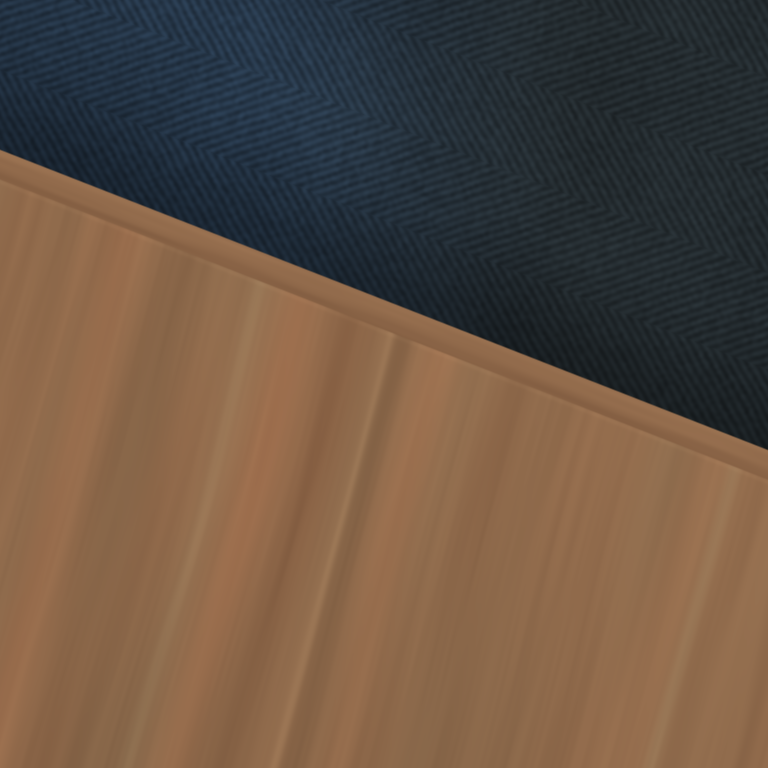
A Shadertoy shader for this texture:

```glsl
// A wooden board with a bevelled edge lying on dark blue herringbone cloth.
// One slanted edge splits the plane; its signed distance places the bevel and weave,
// while sheared coordinates stretch value noise and soft bands into wood grain.

const float EDGE_HEIGHT = 0.805;            // edge height at the left side
const vec2 EDGE_DIR = vec2(0.931, -0.364);
const vec2 EDGE_NORMAL = vec2(0.364, 0.931);
const float BEVEL_WIDTH = 0.036;

const float GRAIN_SHEAR = 0.28;
const vec3 WOOD = vec3(0.562, 0.419, 0.298);
const vec3 WOOD_TONE = vec3(0.060, 0.052, 0.040);
const vec3 WOOD_WARMTH = vec3(0.022, -0.010, -0.012);

const float WEAVE_TURN = 0.097;             // distance of a chevron ridge from the edge
const float WEAVE_REPEAT = 0.236;
const float WEAVE_SLOPE = 1.2;
const float TWILL_PITCH = 0.0165;
const vec3 CLOTH_BLUE = vec3(0.135, 0.196, 0.262);
const vec3 CLOTH_GREY = vec3(0.138, 0.168, 0.184);

// Broad grain bands: position, half width, lightness, warmth
const int BAND_COUNT = 11;
const vec4 BANDS[BAND_COUNT] = vec4[](
    vec4(-0.080, 0.012, 0.40, 0.2),
    vec4(-0.020, 0.030, 0.30, 0.6),
    vec4( 0.060, 0.050, -0.45, 0.0),
    vec4( 0.168, 0.010, 0.55, -0.4),
    vec4( 0.225, 0.032, 0.30, 0.8),
    vec4( 0.300, 0.028, -0.75, 0.1),
    vec4( 0.354, 0.006, 0.85, -0.1),
    vec4( 0.374, 0.013, -0.80, -0.1),
    vec4( 0.428, 0.026, 0.50, 0.5),
    vec4( 0.550, 0.060, -0.30, 0.0),
    vec4( 0.850, 0.010, 0.65, -0.7));

float hash(vec2 p) {
    vec3 q = fract(p.xyx * 0.1031);
    q += dot(q, q.yzx + 33.33);
    return fract((q.x + q.y) * q.z);
}

float noise(vec2 p) {
    vec2 i = floor(p), f = fract(p);
    f = f * f * (3.0 - 2.0 * f);
    return mix(mix(hash(i), hash(i + vec2(1, 0)), f.x),
               mix(hash(i + vec2(0, 1)), hash(i + vec2(1, 1)), f.x), f.y);
}

// Noise in the range -0.5 to 0.5
float signedNoise(vec2 p) { return noise(p + 40.0) - 0.5; }

float bump(float x, float width) { return exp(-x * x / (width * width)); }

vec3 woodFace(vec2 uv) {
    float across = uv.x - GRAIN_SHEAR * uv.y;
    across += 0.014 * signedNoise(vec2(across * 7.0, uv.y * 3.0));

    float tone = 0.0, warmth = 0.0;
    for (int i = 0; i < BAND_COUNT; i++) {
        float strength = bump(across - BANDS[i].x, BANDS[i].y);
        tone += strength * BANDS[i].z;
        warmth += strength * BANDS[i].w;
    }

    // Streaks and pores, long along the grain
    tone += 0.65 * signedNoise(vec2(across * 28.0, uv.y * 1.8));
    tone += 0.45 * signedNoise(vec2(across * 75.0, uv.y * 3.0));
    tone += 0.25 * signedNoise(vec2(across * 190.0, uv.y * 7.0));
    warmth += 0.9 * signedNoise(vec2(across * 17.0 + 9.0, uv.y * 2.5));
    tone += 0.35 * (uv.y - 0.25) + 0.15 * (uv.x - 0.5);
    return WOOD + tone * WOOD_TONE + warmth * WOOD_WARMTH;
}

vec3 bevelFace(float along, float dist) {
    float t = -dist / BEVEL_WIDTH;          // 0 at the outer rim, 1 at the board face
    float tone = 0.1 - 0.75 * smoothstep(0.45, 0.9, t);
    tone += 0.35 * bump(t - 0.1, 0.12);
    tone += 0.4 * signedNoise(vec2(along * 9.0, dist * 160.0));
    return WOOD + tone * WOOD_TONE + 0.3 * WOOD_WARMTH;
}

vec3 cloth(vec2 uv, float along, float dist) {
    // A triangle wave across the bands folds straight twill into chevrons
    float fold = abs(fract((dist - WEAVE_TURN) / WEAVE_REPEAT) - 0.5) * WEAVE_REPEAT;
    float wobble = 0.003 * signedNoise(vec2(along, dist) * 35.0);
    float phase = (along + WEAVE_SLOPE * fold + wobble) / TWILL_PITCH;
    float twill = 0.5 + 0.5 * cos(6.28319 * phase);

    vec3 col = mix(CLOTH_BLUE, CLOTH_GREY, smoothstep(0.28, 0.78, uv.x));
    float yarn = signedNoise(vec2(along, dist) * 170.0);
    float mottling = signedNoise(uv * 9.0);
    float light = 0.85 + 0.24 * twill + 0.18 * yarn + 0.10 * mottling;
    light *= mix(0.74, 1.04, smoothstep(-0.01, 0.17, dist));
    light *= 1.0 + 0.12 * bump(length(uv - vec2(0.36, 0.84)), 0.2);
    return col * light;
}

void mainImage(out vec4 fragColor, in vec2 fragCoord) {
    vec2 uv = fragCoord / iResolution.y;
    float pixel = 1.0 / iResolution.y;
    vec2 fromEdge = uv - vec2(0.0, EDGE_HEIGHT);
    float along = dot(fromEdge, EDGE_DIR);
    float dist = dot(fromEdge, EDGE_NORMAL);

    // Board face, with a thin highlight where the bevel starts
    float faceDist = dist + BEVEL_WIDTH;
    vec3 face = woodFace(uv) + 0.35 * WOOD_TONE * bump(faceDist + 0.003, 0.003);
    float soft = max(pixel, 0.0015);
    vec3 board = mix(face, bevelFace(along, dist), smoothstep(-soft, soft, faceDist));

    vec3 col = mix(board, cloth(uv, along, dist), smoothstep(-soft, soft, dist));
    fragColor = vec4(col, 1.0);
}
```
